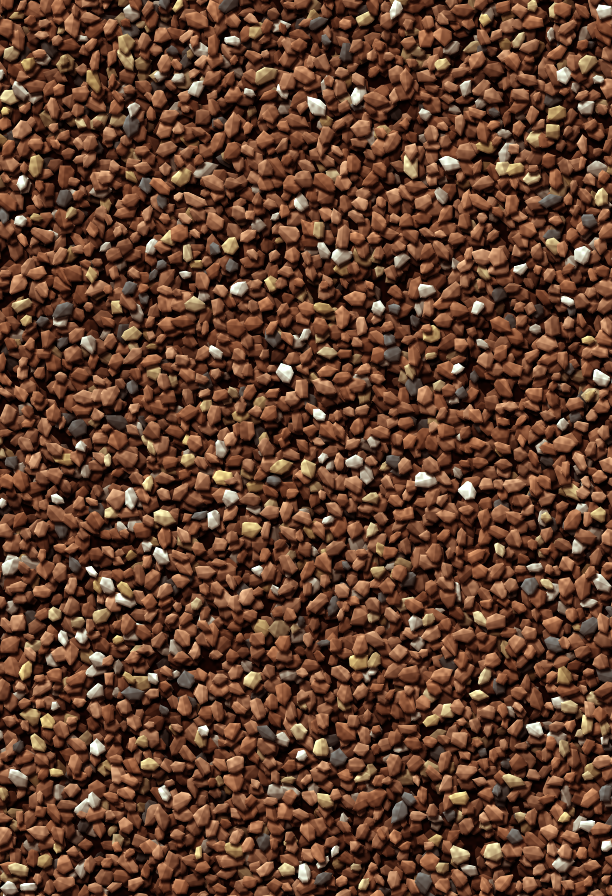
Reproduce this texture procedurally as a WebGL 2 fragment shader.

```glsl
#version 300 es
precision highp float;
precision highp int;
// A bed of crushed terracotta gravel in hard light from above.
// Several layers of jittered, convex, faceted grains are painted from the
// bottom up; each one casts a shadow on what lies beneath it.

uniform vec2 u_resolution;
out vec4 outColor;

const float TAU = 6.2831853;
const float CELLS = 51.0;            // grain cells per canvas height
const int LAYERS = 4;
const int EDGES = 6;                 // sides of a grain
const float PRESENCE = 0.86;         // chance that a cell holds a grain
const float JITTER = 0.7;
const float MIN_RADIUS = 0.27;
const float MAX_RADIUS = 0.55;
const float MAX_STRETCH = 1.32;
const float BEVEL = 0.17;            // width of the sloping sides
const float REACH = 1.2;             // cull distance in cells
const vec2 LIGHT = vec2(-0.42, 0.907);
const float SHADOW_LENGTH = 0.2;
const float SHADOW_STRENGTH = 0.78;
const float DEEPEST_LIGHT = 0.5;     // light left on the lowest layer
const vec3 SHADE_TINT = vec3(1.0, 1.35, 1.5); // dark tones turn redder

const vec3 FLOOR = vec3(0.075, 0.018, 0.009);
const vec3 RUST = vec3(0.51, 0.295, 0.19);
const vec3 CLAY = vec3(0.58, 0.39, 0.28);
const vec3 OCHRE = vec3(0.63, 0.49, 0.30);
const vec3 PALE = vec3(0.70, 0.65, 0.57);
const vec3 SLATE = vec3(0.33, 0.28, 0.25);

// Integer hash giving three values in 0..1
vec3 hash3(ivec3 cell) {
    uvec3 v = uvec3(cell + 4096) * 1664525u + 1013904223u;
    v.x += v.y * v.z; v.y += v.z * v.x; v.z += v.x * v.y;
    v ^= v >> 16u;
    v.x += v.y * v.z; v.y += v.z * v.x; v.z += v.x * v.y;
    return vec3(v >> 8u) / 16777216.0;
}

float valueNoise(vec2 p) {
    ivec2 i = ivec2(floor(p));
    vec2 f = fract(p);
    f = f * f * (3.0 - 2.0 * f);
    float a = hash3(ivec3(i, 91)).x;
    float b = hash3(ivec3(i + ivec2(1, 0), 91)).x;
    float c = hash3(ivec3(i + ivec2(0, 1), 91)).x;
    float d = hash3(ivec3(i + ivec2(1, 1), 91)).x;
    return mix(mix(a, b, f.x), mix(c, d, f.x), f.y);
}

vec3 shaded(vec3 color, float shade) {
    return color * pow(vec3(max(shade, 0.02)), SHADE_TINT);
}

vec3 stoneColor(float pick, float blend) {
    if (pick < 0.07) return PALE;
    if (pick < 0.16) return mix(OCHRE, PALE, blend * 0.4);
    if (pick < 0.20) return SLATE;
    return mix(RUST, CLAY, blend);
}

// Paints one grain and its shadow over the colour below
vec3 paintGrain(vec3 below, vec2 p, ivec3 id, float light, float speckle, float aa) {
    vec3 form = hash3(id + ivec3(0, 0, 20));
    vec3 look = hash3(id + ivec3(0, 0, 40));
    float radius = mix(MIN_RADIUS, MAX_RADIUS, form.x);
    float stretch = mix(1.0, MAX_STRETCH, form.y);
    float angle = form.z * TAU;
    mat2 turn = mat2(cos(angle), -sin(angle), sin(angle), cos(angle));
    vec2 squash = vec2(1.0 / stretch, stretch);
    vec2 q = turn * p * squash;
    vec2 shadowQ = turn * (p + LIGHT * SHADOW_LENGTH) * squash;
    vec2 localLight = turn * LIGHT;

    // Convex outline: intersection of irregular half planes
    float body = length(q) - radius * 1.18;
    float shadow = length(shadowQ) - radius * 1.18;
    float side = -1.0;
    vec2 normal = vec2(0.0);
    for (int k = 0; k < EDGES; k++) {
        vec3 h = hash3(id + ivec3(0, 0, 60 + 10 * k));
        float a = (float(k) + 0.75 * h.x) * TAU / float(EDGES);
        vec2 n = vec2(cos(a), sin(a));
        float limit = radius * mix(0.72, 1.12, h.y);
        float d = dot(q, n) - limit;
        if (d > side) { side = d; normal = n; }
        shadow = max(shadow, dot(shadowQ, n) - limit);
    }
    body = max(body, side);
    float dark = 1.0 - smoothstep(-0.1, 0.1, shadow);
    below = shaded(below, 1.0 - SHADOW_STRENGTH * dark);

    // Two top planes split by a ridge, then the sloping sides
    float ridge = smoothstep(-aa, aa, q.y + q.x * (look.x - 0.5) + (look.y - 0.5) * 0.3);
    float shade = mix(0.86, 1.16, look.z);
    shade += (ridge - 0.5) * 0.24 * sign(localLight.y);
    shade += 0.3 * dot(q, localLight);
    float slope = smoothstep(-BEVEL, 0.02, body);
    shade += slope * (0.4 * dot(normal, localLight) - 0.14);
    shade *= light * mix(0.84, 1.16, speckle);
    vec3 stone = shaded(stoneColor(look.x, look.y), shade);
    return mix(stone, below, smoothstep(-0.65 * aa, 0.65 * aa, body));
}

void main() {
    vec2 uv = gl_FragCoord.xy / u_resolution.y;
    float aa = CELLS / u_resolution.y;
    float speckle = valueNoise(uv * CELLS * 5.0);
    vec3 color = FLOOR * mix(0.6, 1.5, speckle);
    for (int layer = 0; layer < LAYERS; layer++) {
        float level = float(layer) / float(LAYERS - 1);
        vec2 p = uv * CELLS + vec2(0.37, 0.61) * float(layer);
        ivec2 home = ivec2(floor(p));
        for (int j = -1; j <= 1; j++) for (int i = -1; i <= 1; i++) {
            ivec3 id = ivec3(home + ivec2(i, j), layer * 200);
            vec3 place = hash3(id);
            vec2 local = p - vec2(id.xy) - 0.5 - (place.xy - 0.5) * JITTER;
            if (place.z > PRESENCE || dot(local, local) > REACH * REACH) continue;
            color = paintGrain(color, local, id, mix(DEEPEST_LIGHT, 1.08, level), speckle, aa);
        }
    }
    outColor = vec4(color, 1.0);
}
```
